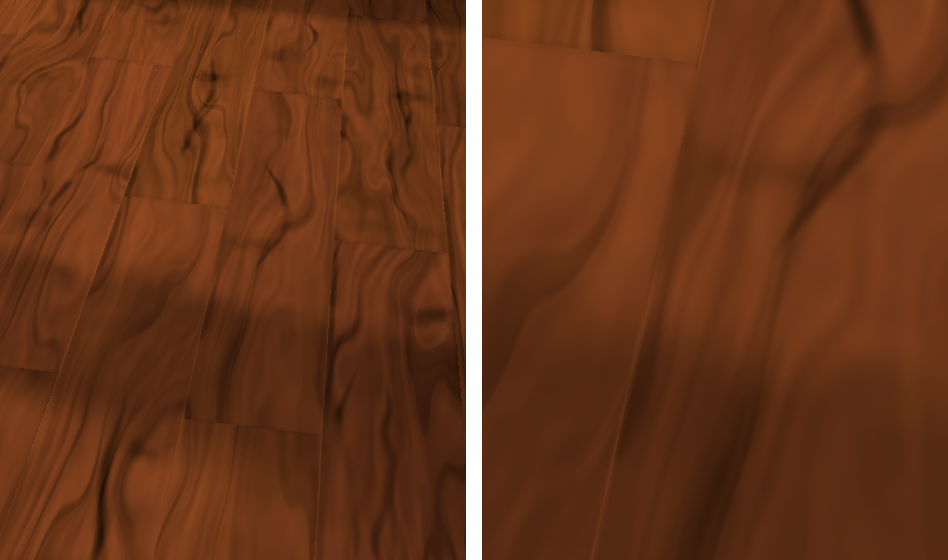
Left, the full canvas; right, a detail of the centre.
Give the GLSL for this texture, as a Shadertoy shader.

```glsl
// Glossy red-brown hardwood planks receding in perspective, crossed by a soft shadow.

float hash(vec2 p) {
    vec3 q = fract(p.xyx * vec3(0.1031, 0.1030, 0.0973));
    q += dot(q, q.yzx + 33.33);
    return fract((q.x + q.y) * q.z);
}

float noise(vec2 p) {
    vec2 cell = floor(p), f = fract(p);
    f = f * f * (3.0 - 2.0 * f);
    return mix(mix(hash(cell), hash(cell + vec2(1, 0)), f.x),
               mix(hash(cell + vec2(0, 1)), hash(cell + vec2(1, 1)), f.x), f.y);
}

float fbm(vec2 p) {
    float sum = 0.0, amp = 0.55;
    for (int i = 0; i < 3; i++) {
        sum += amp * noise(p);
        p = p * 2.03 + 7.7;
        amp *= 0.5;
    }
    return sum;
}

// Brightness of the wood; pos is measured in board widths within one plank
float woodTone(vec2 pos, vec2 plank) {
    float seed = 60.0 * hash(plank + 3.7);
    vec2 q = pos + seed;
    float warp = fbm(q * vec2(1.7, 0.7));
    float rings = pos.x * 5.0 + warp * 6.0;
    float stain = 0.0;

    // Knots bend the rings and leave ragged smoky smears
    vec2 rag = 0.22 * (vec2(fbm(q * 5.0), fbm(q * 5.0 + 19.0)) - 0.48);
    for (int i = 0; i < 4; i++) {
        vec2 key = plank + float(i) * 11.3;
        vec2 d = pos - vec2(0.1 + 0.8 * hash(key), 3.1 * hash(key + 5.1));
        float bend = hash(key + 8.2);
        rings += (bend - 0.3) * 4.0 * exp(-dot(d * d, vec2(14.0, 3.5)));
        d += rag;
        stain += 0.55 * bend * exp(-dot(d * d, vec2(34.0, 170.0)));
    }

    float bands = noise(vec2(rings * 1.6 + seed, q.y * 0.5));
    float streaks = noise(vec2(rings * 3.7 + seed, q.y * 0.9 + 5.0));
    float veins = smoothstep(0.6, 0.92, noise(vec2(rings * 2.6, q.y * 0.8 + 31.0)));
    float fibres = noise(vec2(q.x * 26.0 + warp * 18.0, q.y * 2.2));
    float flecks = noise(q * vec2(15.0, 11.0));
    float tone = 0.30 * (bands - 0.5) + 0.24 * (streaks - 0.5) - 0.25 * veins
               + 0.17 * (fibres - 0.5) + 0.08 * (flecks - 0.5);

    // Long, tapering dark cracks
    float broken = smoothstep(0.1, 0.7, noise(q * vec2(2.0, 5.0)));
    for (int i = 0; i < 2; i++) {
        vec2 key = plank + 1.9 + float(i) * 4.5;
        float along = pos.y - mix(0.4, 2.7, hash(key));
        float wander = 0.25 + 0.5 * hash(key + 2.6)
                     + 0.7 * (fbm(vec2(q.y * 1.3, seed + float(i) * 9.0)) - 0.48);
        float taper = 1.0 - smoothstep(0.1, 0.75, abs(along));
        float line = 1.0 - smoothstep(0.0, 0.015 + 0.05 * taper, abs(pos.x - wander));
        stain += 0.65 * taper * line * broken * step(0.35, hash(key + 6.4));
    }
    return tone - stain;
}

// Tilted shadow band whose lower edge dissolves to the right, plus a dark far corner
float shadow(vec2 p) {
    float ripple = 0.06 * (fbm(p * 8.0) - 0.5);
    float top = 0.555 - 0.2 * p.x + ripple;
    float bottom = 0.29 - 0.24 * p.x + ripple;
    float soft = 0.03 + 0.45 * p.x * p.x;
    float band = (1.0 - smoothstep(top - 0.04, top + 0.025, p.y))
               * smoothstep(bottom - soft, bottom + 0.05, p.y);
    float corner = 1.03 - 0.09 * p.x;
    return band + 1.4 * smoothstep(corner - 0.025, corner + 0.01, p.y);
}

void mainImage(out vec4 fragColor, in vec2 fragCoord) {
    vec2 p = fragCoord / iResolution.y;

    // Boards converge on a vanishing point above the canvas
    float boardWidth = 0.289 - 0.152 * p.y;
    float across = (p.x - 0.677) / boardWidth + 0.4;
    float drop = 1.897 - p.y - 0.12 * (p.x - 0.45);
    float depth = 9.0 / drop;

    // Staggered planks along every board
    float board = floor(across);
    float run = depth / 3.1 + fract(board * 0.53 + 0.78);
    vec2 plank = vec2(board, floor(run)) + 40.0;
    vec2 pos = vec2(fract(across), fract(run) * 3.1);

    float tone = 0.80 + 0.2 * (hash(plank) - 0.5) + woodTone(pos, plank);
    tone += 0.36 * (fbm(p * vec2(6.0, 5.0) + 9.0) - 0.48);
    tone -= 0.13 * smoothstep(0.45, 0.8, p.x);

    // Long seams: a thin worn bevel beside a broken dark gap; short joints are fainter
    float side = (pos.x - step(0.5, pos.x)) * boardWidth;
    float joint = min(pos.y, 3.1 - pos.y) * drop * drop / 9.0;
    float wear = noise(vec2(board * 7.0, depth * 2.6));
    float bevel = 1.0 - smoothstep(0.0005, 0.003, abs(side));
    float gap = 1.0 - smoothstep(0.001, 0.009, abs(side - 0.005));
    tone += 0.24 * bevel * (1.0 - smoothstep(0.2, 0.8, wear));
    tone -= 0.42 * gap * smoothstep(0.5, 0.95, wear);
    tone -= 0.07 * (1.0 - smoothstep(0.001, 0.006, joint));

    float shade = shadow(p);
    tone = mix(tone, tone * 0.78, min(shade, 1.0)) - 0.18 * shade;
    tone = clamp(tone, -0.3, 1.1);

    vec3 color = mix(vec3(0.19, 0.092, 0.033), vec3(0.53, 0.265, 0.117), tone);
    color += (hash(plank + 2.3) - 0.5) * vec3(0.0, -0.008, 0.012);
    fragColor = vec4(color, 1.0);
}
```
